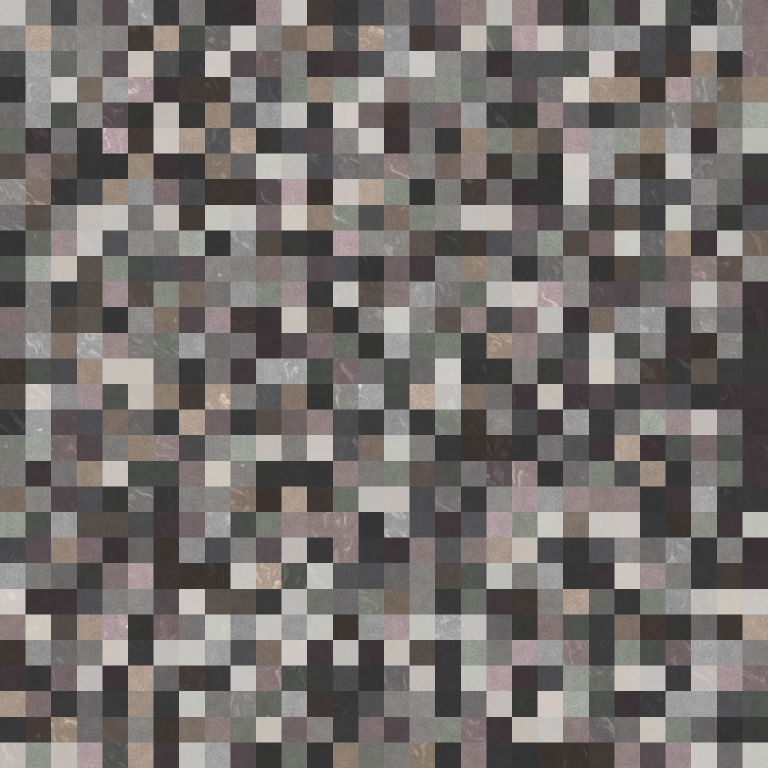
This texture is drawn by a WebGL 1 fragment shader. Its source:

```glsl
precision highp float;

uniform vec2 u_resolution;

const float TILES = 30.0;
const vec3 CHARCOAL = vec3(0.23, 0.22, 0.22);
const vec3 SLATE = vec3(0.32, 0.31, 0.31);
const vec3 STONE = vec3(0.44, 0.42, 0.41);
const vec3 ASH = vec3(0.53, 0.51, 0.49);
const vec3 SILVER = vec3(0.62, 0.60, 0.59);
const vec3 CHALK = vec3(0.77, 0.76, 0.74);

const vec3 COOL_TINT = vec3(0.97, 1.00, 1.02);
const vec3 MAUVE_TINT = vec3(1.05, 0.97, 1.01);
const vec3 TAUPE_TINT = vec3(1.07, 1.00, 0.93);
const vec3 MOSS_TINT = vec3(0.96, 1.02, 0.99);

float hash(vec2 p, float seed) {
    vec3 q = fract(p.xyx * vec3(0.1031, 0.1030, 0.0973) + seed * 0.137);
    q += dot(q, q.yzx + 33.33);
    return fract((q.x + q.y) * q.z);
}

// Dot product of a random unit gradient with the offset from its corner
float corner(vec2 cell, vec2 offset) {
    float angle = 6.2832 * hash(cell, 9.0);
    return dot(vec2(cos(angle), sin(angle)), offset);
}

float gradientNoise(vec2 p) {
    vec2 i = floor(p);
    vec2 f = p - i;
    vec2 w = f * f * f * (f * (f * 6.0 - 15.0) + 10.0);
    vec2 e = vec2(1.0, 0.0);
    float low = mix(corner(i, f), corner(i + e, f - e), w.x);
    float high = mix(corner(i + e.yx, f - e.yx), corner(i + 1.0, f - 1.0), w.x);
    return mix(low, high, w.y);
}

float fbm(vec2 p) {
    float sum = 0.0;
    float amplitude = 0.5;
    for (int octave = 0; octave < 3; octave++) {
        sum += amplitude * gradientNoise(p);
        p = p * 2.03 + 17.3;
        amplitude *= 0.55;
    }
    return sum;
}

vec2 rotate(vec2 p, float angle) {
    float c = cos(angle);
    float s = sin(angle);
    return vec2(c * p.x - s * p.y, s * p.x + c * p.y);
}

// Weighted choice from the dark to light ladder
vec3 stoneTone(float pick) {
    vec3 tone = mix(CHARCOAL, SLATE, step(0.22, pick));
    tone = mix(tone, STONE, step(0.39, pick));
    tone = mix(tone, ASH, step(0.54, pick));
    tone = mix(tone, SILVER, step(0.74, pick));
    return mix(tone, CHALK, step(0.88, pick));
}

vec3 stoneTint(float pick) {
    vec3 tint = mix(COOL_TINT, MAUVE_TINT, step(0.42, pick));
    tint = mix(tint, TAUPE_TINT, step(0.65, pick));
    return mix(tint, MOSS_TINT, step(0.83, pick));
}

// Mottling, fine grain, pale veins and rare flecks of one tile
float stoneWear(vec2 tile, vec2 p, float polish) {
    vec2 q = p + 50.0 * vec2(hash(tile, 3.0), hash(tile, 4.0));
    float mottle = 0.13 * fbm(q * 2.2);
    float grain = 0.10 * gradientNoise(q * 11.0) + 0.07 * gradientNoise(q * 19.0);
    vec2 along = rotate(q, 0.6 + 1.2 * hash(tile, 5.0)) * vec2(1.1, 3.2);
    float streak = smoothstep(0.02, 0.45, fbm(along + 1.2 * gradientNoise(q * 1.7)));
    float veined = smoothstep(0.68, 0.95, hash(tile, 6.0));
    float spot = smoothstep(0.42, 0.62, gradientNoise(q * 3.1));
    float flecked = step(0.88, hash(tile, 7.0));
    return (mottle + grain) * polish + 0.38 * streak * veined * polish
        + 0.30 * spot * flecked * polish;
}

vec3 mosaic(vec2 uv) {
    vec2 p = uv * TILES;
    vec2 tile = floor(p);
    float pick = hash(tile, 1.0);
    float pale = step(0.88, pick);
    vec3 tint = mix(stoneTint(hash(tile, 2.0)), vec3(1.0), 0.75 * pale);
    float shade = 1.0 + (hash(tile, 8.0) - 0.5) * mix(0.16, 0.09, pale);
    float polish = mix(1.0, 0.25, pale);
    return stoneTone(pick) * tint * shade * (1.0 + stoneWear(tile, p - tile, polish));
}

void main() {
    // Four samples per pixel smooth the tile edges
    vec3 color = vec3(0.0);
    for (int y = 0; y < 2; y++) {
        for (int x = 0; x < 2; x++) {
            vec2 offset = (vec2(float(x), float(y)) - 0.5) * 0.5;
            color += mosaic((gl_FragCoord.xy + offset) / u_resolution);
        }
    }
    gl_FragColor = vec4(color * 0.25, 1.0);
}
```
